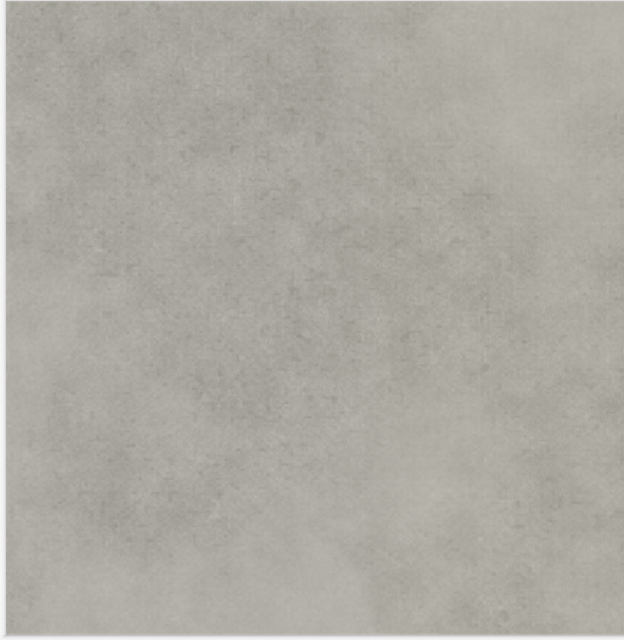
This texture is drawn by a WebGL 2 fragment shader. Its source:

```glsl
#version 300 es
precision highp float;

#define BASE vec3(0.680, 0.671, 0.638)
#define BACKDROP vec3(0.965)
#define MARGIN vec3(0.0095, 0.0085, 0.0020)  // left, bottom, top
#define CLOUD_SCALE 3.6
#define CLOUD_DEPTH 0.040
#define MOTTLE_SCALE 22.0
#define MOTTLE_DEPTH 0.060
#define GRAIN_SCALE 215.0
#define GRAIN_DEPTH 0.052
#define PIT_DEPTH 0.035
#define FLECK_DEPTH 0.030
#define SHADOW_WIDTH 0.0025

uniform vec2 u_resolution;
out vec4 fragColor;

float hash(vec2 p) {
  return fract(sin(dot(p, vec2(127.1, 311.7))) * 43758.5453);
}

float valueNoise(vec2 p) {
  vec2 cell = floor(p);
  vec2 f = fract(p);
  f = f * f * (3.0 - 2.0 * f);
  float low = mix(hash(cell), hash(cell + vec2(1.0, 0.0)), f.x);
  float high = mix(hash(cell + vec2(0.0, 1.0)), hash(cell + vec2(1.0)), f.x);
  return mix(low, high, f.y);
}

float fbm(vec2 p) {
  float sum = 0.0;
  float weight = 0.533;
  for (int i = 0; i < 4; i++) {
    sum += weight * valueNoise(p);
    p = mat2(0.8, 0.6, -0.6, 0.8) * p * 2.03 + 17.3;
    weight *= 0.5;
  }
  return sum;
}

// Worn, darker clouds: densest in the upper middle, fading down and right
float wornClouds(vec2 p) {
  vec2 warp = vec2(fbm(p * 9.0), fbm(p * 9.0 + 41.0)) - 0.5;
  float cloud = fbm((p + 0.10 * warp) * vec2(1.15, 0.85) * CLOUD_SCALE + 5.2);
  vec2 offset = (p - vec2(0.46, 0.86)) / vec2(0.42, 0.50);
  float bias = 0.24 * exp(-dot(offset, offset)) + 0.10 * (p.y - 0.6);
  return smoothstep(0.36, 0.80, cloud + bias);
}

vec3 cement(vec2 p) {
  float worn = wornClouds(p);
  float mottle = fbm(p * MOTTLE_SCALE) - 0.5;

  // Fine grain, rougher where worn
  float grain = 0.6 * valueNoise(p * GRAIN_SCALE)
              + 0.4 * valueNoise(p.yx * GRAIN_SCALE * 1.7 + 9.0) - 0.5;
  float roughness = mix(0.65, 1.25, worn);

  // Faint level brushing on the smooth side
  float brushing = valueNoise(p * vec2(14.0, 150.0)) - 0.5;
  float smoothSide = smoothstep(0.45, 0.85, p.x) * (1.0 - worn);

  // Sparse dark pits and pale flecks
  float pits = smoothstep(0.70, 0.95, valueNoise(p * vec2(105.0, 135.0) + 63.0));
  float flecks = smoothstep(0.78, 0.98, valueNoise(p * 120.0 + 27.0));

  float tone = CLOUD_DEPTH * (0.42 - worn)
             + MOTTLE_DEPTH * mottle * mix(0.75, 1.15, worn)
             + GRAIN_DEPTH * grain * roughness
             + 0.010 * brushing * smoothSide
             - PIT_DEPTH * pits * mix(0.25, 1.0, worn)
             + FLECK_DEPTH * flecks * mix(0.4, 0.9, worn);
  vec3 tint = vec3(0.004, 0.001, -0.003) * (smoothstep(0.3, 1.0, p.x) - 0.5);
  return BASE + tone * vec3(1.0, 0.99, 1.02) + tint;
}

void main() {
  vec2 p = gl_FragCoord.xy / u_resolution.y;
  float pixel = 1.0 / u_resolution.y;

  // Signed distance inside the slab, which runs off the right side
  float inside = min(min(p.x - MARGIN.x, p.y - MARGIN.y), 1.0 - MARGIN.z - p.y);
  float coverage = smoothstep(-0.5 * pixel, 0.5 * pixel, inside);

  // Soft shadow, heavier under the lower edge
  float below = step(p.y, MARGIN.y);
  float shadow = mix(0.18, 0.38, below) * exp(min(inside, 0.0) / SHADOW_WIDTH);
  vec3 ground = BACKDROP * (1.0 - shadow);

  // Thin pale rim along the slab edge
  float rim = 0.025 * exp(-max(inside, 0.0) / 0.003);
  fragColor = vec4(mix(ground, cement(p) + rim, coverage), 1.0);
}
```
